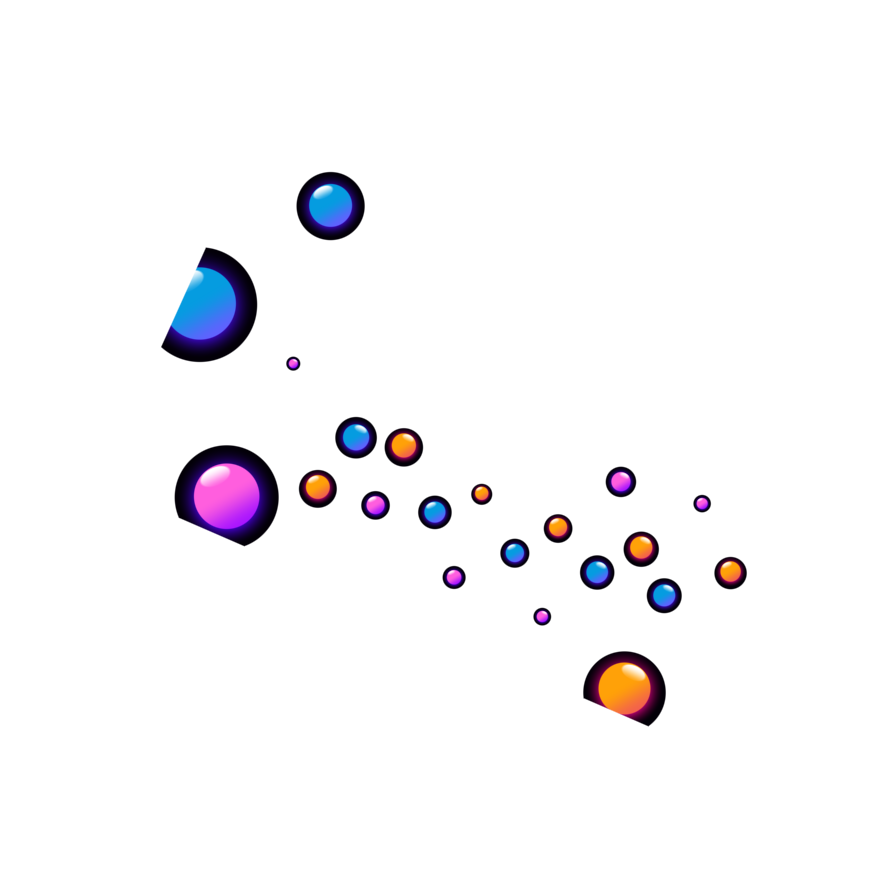
A three.js fragment shader for this background:

```glsl
// Glossy neon orbs with dark rims, three of them sliced, scattered on white.
varying vec2 vUv;

float hash(float n) {
  return fract(sin(n * 12.9898) * 43758.5453);
}

// Coverage of a shape from its signed distance in canvas units
float cover(float dist) {
  return 1.0 - smoothstep(-0.001, 0.001, dist);
}

// One of three values: 0 pink, 1 orange, 2 blue
vec3 pick(float kind, vec3 pink, vec3 orange, vec3 blue) {
  return kind < 0.5 ? pink : kind < 1.5 ? orange : blue;
}

// cut holds the outward normal of the slice and its offset in radii;
// side is -1 for a highlight on the left and 1 on the right
vec3 drawOrb(vec3 base, vec2 center, float radius, float kind, float side, vec3 cut) {
  vec2 p = (vUv - center) / radius;
  float body = cover(max(length(p) - 1.0, dot(p, cut.xy) - cut.z) * radius);
  vec3 glow = pick(kind, vec3(0.28, 0.0, 0.85), vec3(0.8, 0.0, 0.45), vec3(0.24, 0.03, 0.8));
  vec3 light = pick(kind, vec3(1.0, 0.37, 0.87), vec3(1.0, 0.63, 0.03), vec3(0.02, 0.61, 0.88));
  vec3 shade = pick(kind, vec3(0.66, 0.08, 1.0), vec3(0.95, 0.38, 0.3), vec3(0.38, 0.38, 1.0));

  // Dark rim with a glow around the inner ball
  vec2 q = p - vec2(0.0, kind == 1.0 ? 0.1 : 0.02);
  float halo = 1.0 - clamp((length(q) - 0.6) / 0.36, 0.0, 1.0);
  vec3 orb = vec3(0.01, 0.0, 0.03) + glow * pow(halo, 1.7) * (0.75 - 0.3 * q.y);

  // Inner ball, shaded toward the lower right
  float slope = smoothstep(-0.1, 0.65, dot(q, vec2(0.5, -0.85)));
  orb = mix(orb, mix(light, shade, slope), cover((length(q) - 0.63) * radius));

  // Tilted highlight that fades downward
  vec2 h = q - vec2(0.22 * side, 0.38);
  h = mat2(0.9, 0.42 * side, -0.42 * side, 0.9) * h;
  float spot = cover((length(h / vec2(0.3, 0.17)) - 1.0) * 0.17 * radius);
  orb = mix(orb, vec3(1.0), spot * smoothstep(-0.22, 0.16, h.y));
  return mix(base, orb, body);
}

void main() {
  vec3 whole = vec3(0.0, 1.0, 2.0);
  vec3 color = vec3(1.0);

  // Large orbs
  color = drawOrb(color, vec2(0.369, 0.770), 0.038, 2.0, -1.0, whole);
  color = drawOrb(color, vec2(0.223, 0.660), 0.064, 2.0, -1.0, vec3(-0.91, 0.41, 0.31));
  color = drawOrb(color, vec2(0.253, 0.445), 0.058, 0.0, -1.0, vec3(-0.40, -0.92, 0.73));
  color = drawOrb(color, vec2(0.697, 0.227), 0.046, 1.0, 1.0, vec3(-0.40, -0.92, 0.52));

  // Small orbs drifting to the right along a falling band
  for (float i = 0.0; i < 17.0; i++) {
    float t = i / 16.0;
    float kind = mod(i, 3.0);
    float spread = 0.16 * (fract(i * 0.618 + 0.5) - 0.5);
    vec2 jitter = 0.02 * (vec2(hash(i + 1.3), hash(i + 41.7)) - 0.5);
    vec2 center = vec2(0.33 + 0.48 * t, 0.385 + 0.2 * exp(-6.0 * t) + spread) + jitter;
    float radius = 0.0065 + 0.0045 * kind + 0.011 * hash(i + 7.1);
    float side = hash(i + 23.9) < 0.5 ? -1.0 : 1.0;
    color = drawOrb(color, center, radius, kind, side, whole);
  }
  gl_FragColor = vec4(color, 1.0);
}
```
